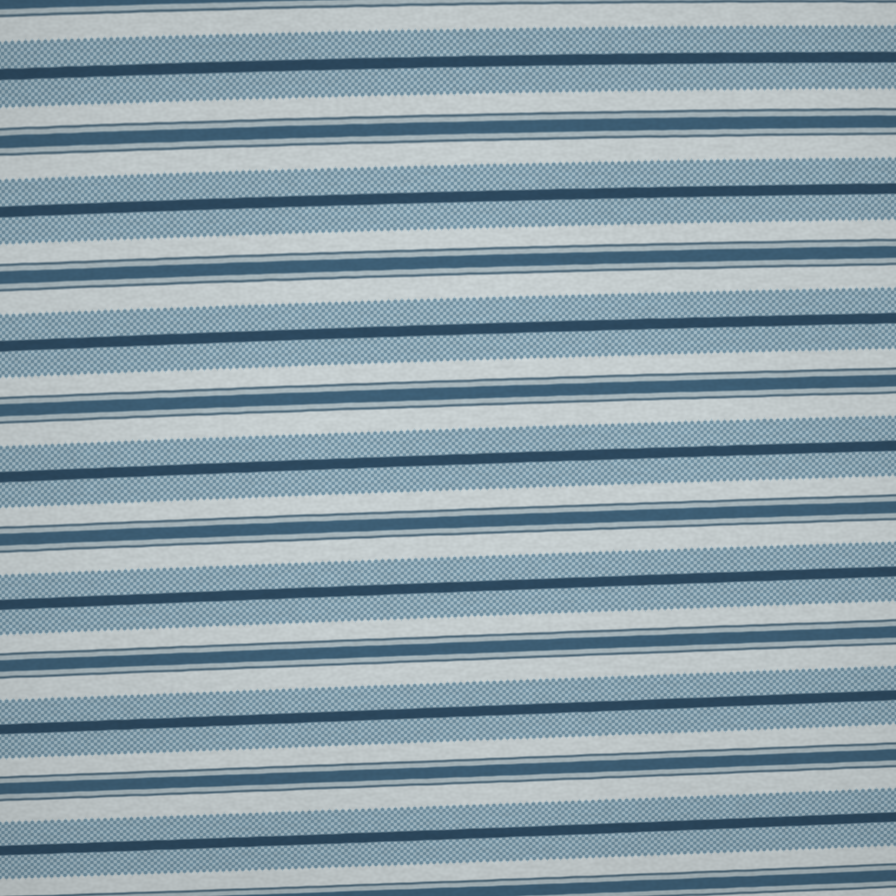
This texture is drawn by a three.js fragment shader. Its source:

```glsl
// Woven ticking cloth: slightly bowed horizontal blue stripes on pale cotton.
varying vec2 vUv;

const float TAU = 6.2831853;

// Colours
const vec3 COTTON     = vec3(0.755, 0.785, 0.790);
const vec3 BAND_DARK  = vec3(0.425, 0.545, 0.610);
const vec3 BAND_LIGHT = vec3(0.620, 0.705, 0.745);
const vec3 NAVY       = vec3(0.170, 0.275, 0.355);
const vec3 DENIM      = vec3(0.235, 0.360, 0.445);
const vec3 PINSTRIPE  = vec3(0.290, 0.390, 0.455);
const vec3 GAP        = vec3(0.640, 0.695, 0.715);

// Stripe rows, measured down the canvas; x = left edge, y = right edge
const vec2 FIRST_ROW = vec2(0.0833, 0.0638);
const vec2 SPACING   = vec2(0.1552, 0.1478);
const vec2 SHRINK    = vec2(-0.00181, -0.00108);
const float BOW       = -0.0045;
const float BOW_RELAX = 0.0009;

// Half widths and offsets, as fractions of one repeat
const float BAND_HALF    = 0.236;
const float NAVY_HALF    = 0.040;
const float DENIM_CENTRE = 0.487;
const float DENIM_HALF   = 0.046;
const float PIN_OFFSET   = 0.093;
const float PIN_HALF     = 0.009;
const float EDGE_SOFT    = 0.011;

// Weave
const float THREADS_ACROSS = 136.0;
const float THREADS_DOWN   = 20.0;
const float TOOTH_DEPTH    = 0.026;
const float YARN_WOBBLE    = 0.004;

vec2 hashGradient(vec2 cell) {
  vec3 p = fract(cell.xyx * vec3(0.1031, 0.1030, 0.0973));
  p += dot(p, p.yzx + 33.33);
  float angle = TAU * fract((p.x + p.y) * p.z);
  return vec2(cos(angle), sin(angle));
}

float gradientNoise(vec2 p) {
  vec2 i = floor(p);
  vec2 f = fract(p);
  vec2 u = f * f * f * (f * (f * 6.0 - 15.0) + 10.0);
  vec2 e = vec2(1.0, 0.0);
  float a = dot(hashGradient(i), f);
  float b = dot(hashGradient(i + e), f - e);
  float c = dot(hashGradient(i + e.yx), f - e.yx);
  float d = dot(hashGradient(i + e.xx), f - e.xx);
  return mix(mix(a, b, u.x), mix(c, d, u.x), u.y);
}

// Coverage of a stripe from the distance to its centre line
float stripe(float dist, float halfWidth) {
  return 1.0 - smoothstep(halfWidth - EDGE_SOFT, halfWidth + EDGE_SOFT, abs(dist));
}

// Row coordinate: whole numbers fall on the navy lines, spacing shrinks downward
float rowCoord(vec2 uv) {
  float arch = 4.0 * uv.x * (1.0 - uv.x);
  float start = mix(FIRST_ROW.x, FIRST_ROW.y, uv.x) + BOW * arch;
  float a = mix(SPACING.x, SPACING.y, uv.x) + BOW_RELAX * arch;
  float b = mix(SHRINK.x, SHRINK.y, uv.x);
  float drop = 1.0 - uv.y - start;
  return 2.0 * drop / (a + sqrt(max(a * a + 4.0 * b * drop, 0.0)));
}

void main() {
  float row = rowCoord(vUv);
  float wobble = YARN_WOBBLE * gradientNoise(vec2(vUv.x * 60.0, row * 6.0));
  float bandDist = fract(row + 0.5) - 0.5 + wobble;
  float denimDist = fract(row) - DENIM_CENTRE + wobble;

  // Diamond weave and toothed edges of the wide band
  float warp = vUv.x * THREADS_ACROSS + 0.3 * gradientNoise(vUv * 9.0);
  float weft = row * THREADS_DOWN;
  float diamonds = cos(TAU * warp) * cos(TAU * weft);
  float tooth = abs(fract(warp) - 0.5) * 2.0 - 0.5;
  vec3 band = mix(BAND_DARK, BAND_LIGHT, smoothstep(-0.75, 0.75, diamonds));

  // Stripes, widest first
  vec3 colour = mix(COTTON, band, stripe(bandDist, BAND_HALF + TOOTH_DEPTH * tooth));
  colour = mix(colour, NAVY, stripe(bandDist, NAVY_HALF));
  colour = mix(colour, GAP, stripe(denimDist, PIN_OFFSET));
  colour = mix(colour, PINSTRIPE, stripe(abs(denimDist) - PIN_OFFSET, PIN_HALF));
  colour = mix(colour, DENIM, stripe(denimDist, DENIM_HALF));

  // Yarn grain and soft mottling
  float grain = gradientNoise(vUv * vec2(190.0, 260.0));
  float slub = gradientNoise(vec2(vUv.x * 45.0, row * 22.0));
  float mottle = gradientNoise(vUv * 5.0);
  colour *= 1.0 + 0.045 * grain + 0.035 * slub + 0.02 * mottle;

  // Light falls off toward the corners
  vec2 fromLight = vUv - vec2(0.52, 0.56);
  colour *= 1.035 - 0.24 * dot(fromLight, fromLight);

  gl_FragColor = vec4(colour, 1.0);
}
```
